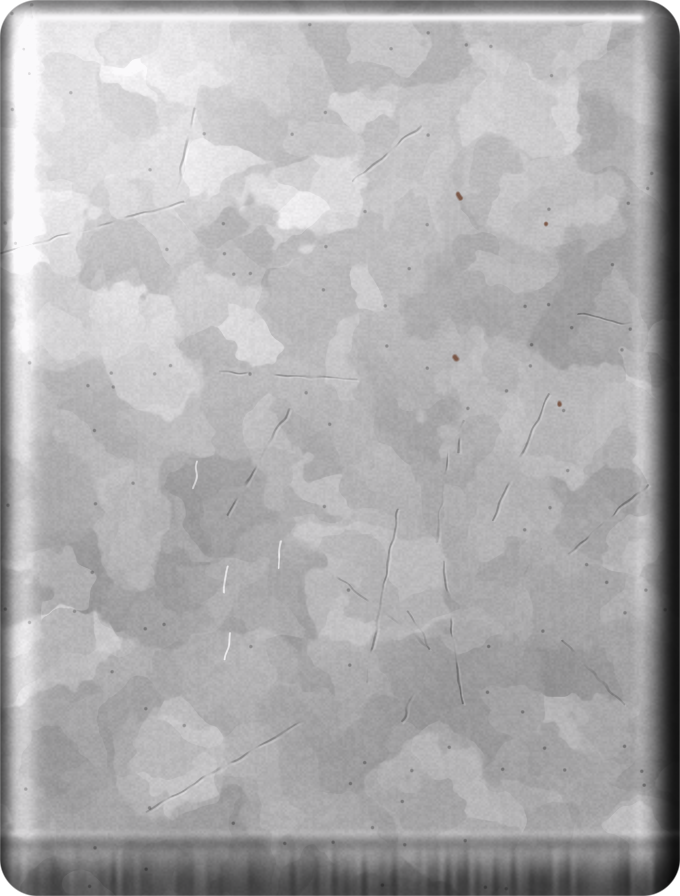
This texture is drawn by a Shadertoy shader. Its source:

```glsl
// A galvanised steel plate with rounded corners and a bevelled, glossy rim.
// Warped cells give the zinc spangle; noise, scratches, pits and rust wear it.
// Lengths are in canvas heights, measured from the lower left.

const float CORNER_RADIUS = 0.042;
const float SIDE_RIM = 0.042;
const float BOTTOM_RIM = 0.066;
const float LIGHT_LOW = 0.625;
const float LIGHT_HIGH = 0.745;
const float GLOW = 0.15;
const vec2 GLOW_POS = vec2(0.11, 0.89);
const float COARSE_CELLS = 10.0;
const float FINE_CELLS = 21.0;
const float EDGE_SHARPNESS = 55.0;
const float GRAIN = 0.045;
const int SCRATCHES = 22;
const int WHITE_MARKS = 4;
const int RUST_SPOTS = 4;
const vec3 ZINC_TINT = vec3(1.0, 0.995, 1.003);
const vec3 RUST = vec3(0.42, 0.25, 0.17);

float hash(vec2 p) {
    return fract(sin(dot(p, vec2(127.1, 311.7))) * 43758.5453);
}

vec2 hash2(vec2 p) {
    return vec2(hash(p), hash(p + 57.3));
}

float noise(vec2 p) {
    vec2 i = floor(p), f = fract(p);
    f = f * f * (3.0 - 2.0 * f);
    vec2 e = vec2(0.0, 1.0);
    return mix(mix(hash(i), hash(i + e.yx), f.x),
               mix(hash(i + e.xy), hash(i + e.yy), f.x), f.y);
}

float fbm(vec2 p) {
    float sum = 0.0, amp = 0.5;
    for (int i = 0; i < 4; i++) {
        sum += amp * noise(p);
        p = p * 2.03 + 17.7;
        amp *= 0.5;
    }
    return sum;
}

// Gaussian ridge of half-width w around c
float ridge(float x, float c, float w) {
    float d = (x - c) / w;
    return exp(-d * d);
}

// Tone of the nearest cell, blended narrowly across borders.
// x: even spread of greys, y: the few bright crystals
vec2 spangle(vec2 p, float seed) {
    vec2 cell = floor(p), sum = vec2(0.0);
    float total = 0.0;
    for (int y = -1; y <= 1; y++)
    for (int x = -1; x <= 1; x++) {
        vec2 id = cell + vec2(x, y);
        float d = length(id + hash2(id + seed) - p);
        float w = exp(-EDGE_SHARPNESS * d);
        float bright = smoothstep(0.78, 0.95, hash(id + seed + 31.0));
        sum += w * vec2(hash(id + seed + 11.0) - 0.5, bright);
        total += w;
    }
    return sum / max(total, 1e-30);
}

// Distance to a segment with middle c, direction dir and half-length h
float segment(vec2 p, vec2 c, vec2 dir, float h) {
    p -= c;
    return length(p - dir * clamp(dot(p, dir), -h, h));
}

void mainImage(out vec4 fragColor, in vec2 fragCoord) {
    float px = 1.0 / iResolution.y;
    vec2 p = fragCoord * px;
    vec2 size = vec2(iResolution.x * px, 1.0);
    float right = size.x - p.x, top = 1.0 - p.y;

    // Broad light, brightest at the upper left
    vec2 g = p - GLOW_POS;
    float tone = mix(LIGHT_LOW, LIGHT_HIGH, smoothstep(0.1, 0.9, p.y));
    tone += GLOW * exp(-dot(g, g) / 0.035);
    tone += 0.10 * (fbm(p * 6.0) - 0.47);

    // Two sizes of jagged crystals
    vec2 warp = vec2(fbm(p * 13.0 + 3.0), fbm(p * 13.0 + 41.0)) - 0.47;
    vec2 jag = vec2(noise(p * 75.0), noise(p * 75.0 + 23.0)) - 0.5;
    vec2 q = p + 0.10 * warp + 0.010 * jag;
    vec2 coarse = spangle(q * COARSE_CELLS, 5.0);
    vec2 fine = spangle(q * FINE_CELLS + 0.4, 83.0);
    tone += 0.10 * coarse.x + 0.055 * coarse.y;
    tone += 0.065 * fine.x + 0.065 * fine.y;

    // Fine grain and tiny pits
    tone += GRAIN * (noise(p * 420.0) - 0.5) + 0.5 * GRAIN * (noise(p * 170.0) - 0.5);
    vec2 pitCell = floor(p * 45.0);
    float pitDist = length(fract(p * 45.0) - 0.2 - 0.6 * hash2(pitCell)) / 45.0;
    float pit = step(0.93, hash(pitCell + 9.0));
    tone -= 0.18 * pit * (1.0 - smoothstep(0.0008, 0.0012 + 1.5 * px, pitDist));

    // Dark scratches with a lit lip, and a few short white marks
    for (int i = 0; i < SCRATCHES; i++) {
        vec2 id = vec2(float(i), 7.0);
        vec2 c = (0.1 + 0.8 * hash2(id)) * size + 0.004 * (warp + jag);
        float angle = 6.2832 * hash(id + 3.0);
        bool white = i < WHITE_MARKS;
        float h = white ? 0.014 : mix(0.015, 0.11, hash(id + 5.0));
        if (white) angle = 1.5 + 0.4 * (hash(id) - 0.5);
        vec2 dir = vec2(cos(angle), sin(angle));
        float broken = smoothstep(0.2, 0.6, noise(p * 60.0 + float(i)));
        float line = 1.0 - smoothstep(0.0002, 0.0008 + px, segment(p, c, dir, h));
        float lip = 1.0 - smoothstep(0.0, 0.001 + px, segment(p, c + vec2(0.002, -0.002), dir, h));
        tone += white ? 0.22 * line : broken * (0.06 * lip - 0.16 * line);
    }

    // Rim: bright left roll, dark right, lit top edge, streaked dark bottom
    tone += 0.17 * ridge(p.x, 0.027, 0.015);
    tone *= mix(0.42, 1.0, smoothstep(-0.003, 0.019, p.x));
    tone += 0.05 * ridge(right, SIDE_RIM + 0.004, 0.006);
    float side = smoothstep(0.004, SIDE_RIM, right);
    tone *= mix(mix(0.13, 0.34, smoothstep(0.85, 1.0, p.y)), 1.0, side);
    tone *= mix(0.55, 1.0, smoothstep(0.0, 0.022, top));
    float lineSpan = smoothstep(0.035, 0.045, p.x) * smoothstep(0.037, 0.046, right);
    tone = mix(tone, 0.97, lineSpan * ridge(top, 0.020, 0.0042));
    float streak = noise(vec2(p.x * 150.0, p.y * 9.0)) - 0.5;
    float depth = 1.0 - smoothstep(0.008, BOTTOM_RIM, p.y + 0.012 * streak);
    float shade = mix(0.56, 0.38, p.x / size.x) + 0.16 * streak;
    tone *= mix(1.0, shade, depth);
    tone *= 1.0 - 0.22 * ridge(p.y, BOTTOM_RIM - 0.008, 0.008);
    tone += 0.05 * ridge(p.y, BOTTOM_RIM + 0.004, 0.004);
    vec3 color = clamp(tone, 0.03, 0.98) * ZINC_TINT;

    // Rust specks
    for (int i = 0; i < RUST_SPOTS; i++) {
        vec2 c = mix(vec2(0.45, 0.55), vec2(0.9, 0.9), hash2(vec2(float(i), 61.0))) * size;
        float d = segment(p + 0.004 * jag, c, vec2(0.6, -0.8), 0.004 * hash(c));
        color = mix(color, RUST, 0.8 * (1.0 - smoothstep(0.001, 0.003 + px, d)));
    }

    // Rounded outline on white
    vec2 b = abs(p - 0.5 * size) - 0.5 * size + CORNER_RADIUS;
    float outline = length(max(b, 0.0)) - CORNER_RADIUS;
    color = mix(color, vec3(1.0), smoothstep(-px, px, outline));
    fragColor = vec4(color, 1.0);
}
```
